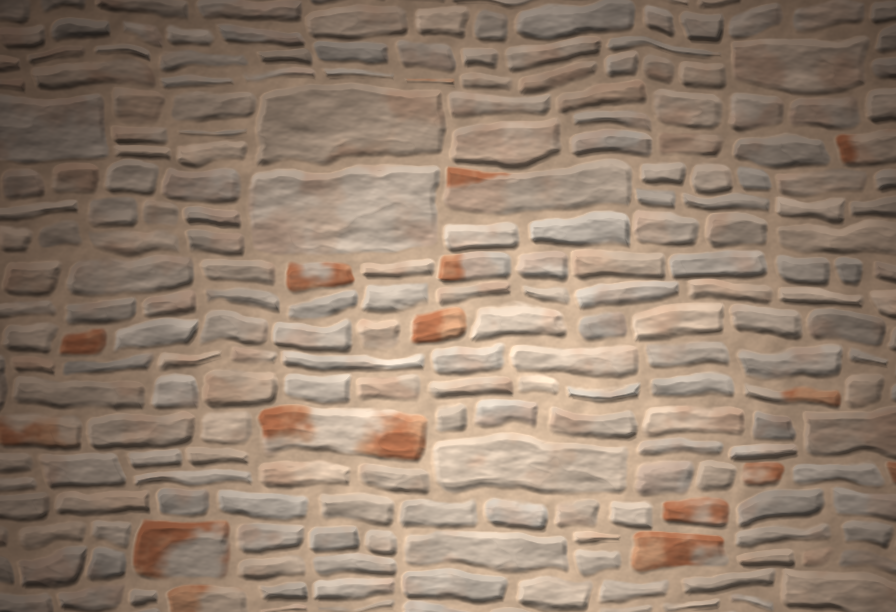
A Shadertoy shader for this texture:

```glsl
// Rubble stone wall with sandy mortar under a soft warm spotlight.
// A random binary subdivision lays out the stones; a height field made of
// ragged rounded boxes and ridged noise is then lit from above.

const vec2 WALL_MIN = vec2(-0.10, -0.06);
const vec2 WALL_MAX = vec2(1.60, 1.07);
const vec3 MORTAR = vec3(0.87, 0.755, 0.64);
const vec3 GREY_STONE = vec3(0.80, 0.76, 0.71);
const vec3 TAN_STONE = vec3(0.87, 0.775, 0.68);
const vec3 RUST = vec3(0.70, 0.42, 0.28);
const vec3 OCHRE = vec3(0.82, 0.61, 0.46);

struct Stone { vec2 local; vec2 halfSize; float id; };
struct Surface { float height; float cover; float seed; float big; };

float hash(vec2 p) {
    vec3 q = fract(vec3(p.xyx) * 0.1031);
    q += dot(q, q.yzx + 33.33);
    return fract((q.x + q.y) * q.z);
}

float noise(vec2 p) {
    vec2 i = floor(p), f = fract(p);
    f = f * f * (3.0 - 2.0 * f);
    return mix(mix(hash(i), hash(i + vec2(1, 0)), f.x),
               mix(hash(i + vec2(0, 1)), hash(i + vec2(1, 1)), f.x), f.y);
}

float fbm(vec2 p) {
    float sum = 0.0, amp = 0.54;
    for (int i = 0; i < 4; i++) {
        sum += amp * noise(p);
        p = mat2(0.8, -0.6, 0.6, 0.8) * p * 2.03 + 17.3;
        amp *= 0.48;
    }
    return sum;
}

vec2 bend(vec2 p) {
    return vec2(noise(p), noise(p + 40.0)) - 0.5;
}

// Halve the wall repeatedly; some mid-sized cells survive as large blocks
Stone findStone(vec2 p) {
    vec2 lo = WALL_MIN, hi = WALL_MAX;
    float id = 1.0;
    for (int i = 0; i < 14; i++) {
        vec2 size = hi - lo;
        bool thin = size.y < 0.068;
        bool block = size.y < 0.18 && size.x < 0.33 && size.x > size.y;
        if (thin && size.x < mix(0.13, 0.25, hash(vec2(id, 6.4)))) break;
        if (block && !thin && hash(vec2(id, 3.7)) < 0.25) break;
        float cut = mix(0.33, 0.67, hash(vec2(id, 11.3)));
        float ratio = size.x > 0.6 ? 5.5 : mix(2.1, 5.0, hash(vec2(id, 8.1)));
        bool upright = thin || size.x > ratio * size.y;
        vec2 seam = lo + size * cut;
        bool after = upright ? p.x > seam.x : p.y > seam.y;
        if (upright) {
            if (after) lo.x = seam.x; else hi.x = seam.x;
        } else {
            if (after) lo.y = seam.y; else hi.y = seam.y;
        }
        id = id * 2.0 + (after ? 1.0 : 0.0);
    }
    return Stone(p - 0.5 * (lo + hi), 0.5 * (hi - lo), id);
}

float roundedBox(vec2 p, vec2 halfSize, float radius) {
    vec2 q = abs(p) - halfSize + radius;
    return length(max(q, 0.0)) + min(max(q.x, q.y), 0.0) - radius;
}

// Split rock face: slanted ledges plus finer chipping
float rockFace(vec2 p) {
    float ledge = 1.0 - abs(2.0 * fbm(p * vec2(8.0, 17.0)) - 1.0);
    return 0.8 * ledge + 0.55 * fbm(p * vec2(17.0, 31.0));
}

Surface wallSurface(vec2 p) {
    Stone s = findStone(p + 0.034 * bend(p * 6.0) + 0.014 * bend(p * 19.0 + 7.0));
    float seed = hash(vec2(s.id, 5.9));
    vec2 shifted = p + 50.0 * seed;
    float skew = hash(vec2(s.id, 9.6)) - 0.5;
    vec2 local = s.local + 0.14 * skew * vec2(-s.local.y, s.local.x);
    float d = roundedBox(local, s.halfSize - 0.005, min(0.016, 0.5 * s.halfSize.y));
    d += (fbm(shifted * vec2(13.0, 22.0)) - 0.46) * 0.022;
    d = max(d, roundedBox(s.local, s.halfSize - 0.003, 0.004));
    float cover = smoothstep(0.002, -0.005, d);
    float rise = smoothstep(0.002, -0.011, d);
    float proud = 0.006 * hash(vec2(s.id, 2.8)) - 0.003;
    float tilt = (hash(vec2(s.id, 2.2)) - 0.4) * 0.2 * s.local.y;
    float stoneHeight = proud + 0.018 * rockFace(shifted) + tilt;
    float mortarHeight = 0.003 + 0.006 * fbm(p * 28.0);
    float big = smoothstep(0.034, 0.042, s.halfSize.y);
    return Surface(mix(mortarHeight, stoneHeight, rise), cover, seed, big);
}

vec3 stoneColor(vec2 p, float seed, float big) {
    vec2 q = p + 50.0 * seed;
    vec3 color = mix(GREY_STONE, TAN_STONE, hash(vec2(seed * 91.0, 1.0)));
    color *= 0.89 + 0.15 * hash(vec2(seed * 77.0, 4.0)) + 0.26 * (fbm(q * 17.0) - 0.45);
    float rusty = step(mix(0.94, 0.36, big), hash(vec2(seed * 63.0, 7.0)));
    float stain = smoothstep(0.36, 0.56, fbm(q * vec2(9.0, 13.0)));
    vec3 rust = mix(OCHRE, RUST, smoothstep(0.3, 0.6, fbm(q * 19.0 + 9.0)));
    float faint = 0.22 * smoothstep(0.48, 0.7, fbm(q * 12.0 + 31.0));
    return mix(color, rust, max(rusty * stain * 0.9, faint));
}

// Tall pool of light, low and near the middle
float spotlight(vec2 p) {
    vec2 d = p - vec2(0.80, 0.36);
    float spread = d.y > 0.0 ? 0.50 : 0.95;
    return 0.25 + 0.75 * exp(-d.x * d.x / 0.50 - d.y * d.y / spread);
}

void mainImage(out vec4 fragColor, in vec2 fragCoord) {
    vec2 p = fragCoord / iResolution.y;
    Surface s = wallSurface(p);

    // Relief shading and the shadow dropped by the stone above
    float e = 0.004;
    vec2 slope = vec2(wallSurface(p + vec2(e, 0)).height,
                      wallSurface(p + vec2(0, e)).height) - s.height;
    float shade = clamp(1.0 + dot(slope / e, vec2(0.13, -0.27)), 0.6, 1.16);
    float above = wallSurface(p + vec2(-0.003, 0.010)).height;
    shade *= 1.0 - 0.26 * smoothstep(0.003, 0.013, above - s.height);

    vec3 mortar = MORTAR * (0.88 + 0.22 * fbm(p * 30.0));
    vec3 color = mix(mortar, stoneColor(p, s.seed, s.big), s.cover);
    color *= shade * pow(vec3(spotlight(p)), vec3(1.0, 1.07, 1.10));
    fragColor = vec4(color, 1.0);
}
```
